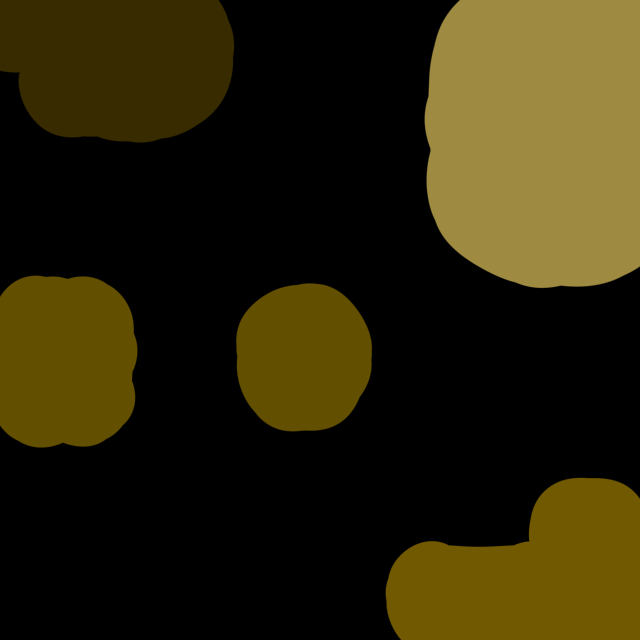
Write a WebGL 1 fragment shader that draws this background.

```glsl
precision highp float;
// Flat ochre blobs with lobed outlines scattered over a black ground.
// Each blob is the union of a rounded box and a ring of hashed circles;
// a faint gradient-noise warp makes the outlines slightly uneven.

uniform vec2 u_resolution;

const int LOBES = 9;
const float TAU = 6.283185;

const vec3 GROUND = vec3(0.0);
const vec3 UMBER = vec3(0.22, 0.17, 0.0);
const vec3 OLIVE = vec3(0.39, 0.31, 0.0);
const vec3 OCHRE = vec3(0.44, 0.35, 0.0);
const vec3 SAND = vec3(0.62, 0.54, 0.25);

float hash(vec2 p) {
  return fract(sin(dot(p, vec2(127.1, 311.7))) * 43758.5);
}

float gradientDot(vec2 cell, vec2 corner, vec2 local) {
  float angle = TAU * hash(cell + corner);
  return dot(vec2(cos(angle), sin(angle)), local - corner);
}

float gradientNoise(vec2 p) {
  vec2 cell = floor(p);
  vec2 f = fract(p);
  vec2 w = f * f * f * (f * (f * 6.0 - 15.0) + 10.0);
  float low = mix(gradientDot(cell, vec2(0.0, 0.0), f),
                  gradientDot(cell, vec2(1.0, 0.0), f), w.x);
  float high = mix(gradientDot(cell, vec2(0.0, 1.0), f),
                   gradientDot(cell, vec2(1.0, 1.0), f), w.x);
  return mix(low, high, w.y);
}

float roundedBox(vec2 p, vec2 halfSize, float radius) {
  vec2 q = abs(p) - halfSize + radius;
  return length(max(q, 0.0)) + min(max(q.x, q.y), 0.0) - radius;
}

// Signed distance to a soft box whose rim carries circular lobes
float blob(vec2 p, vec2 centre, vec2 halfSize, float radius, float seed) {
  vec2 q = p - centre;
  float d = roundedBox(q, halfSize - 0.006, radius - 0.006);
  for (int i = 0; i < LOBES; i++) {
    vec2 id = vec2(float(i), seed);
    float angle = TAU * (id.x + 0.7 * hash(id)) / float(LOBES);
    float lobe = radius * mix(0.74, 0.98, hash(id + 17.0));
    vec2 rim = clamp(1.4 * vec2(cos(angle), sin(angle)), -1.0, 1.0);
    d = min(d, length(q - rim * (halfSize - lobe)) - lobe);
  }
  return d;
}

// Lay a flat colour over the ground with an antialiased edge
vec3 paint(vec3 under, vec3 colour, float d, float pixel) {
  return mix(under, colour, 1.0 - smoothstep(-pixel, pixel, d));
}

void main() {
  vec2 p = gl_FragCoord.xy / u_resolution.y;
  float pixel = 0.8 / u_resolution.y;
  p += 0.010 * vec2(gradientNoise(p * 7.0), gradientNoise(p * 7.0 + 31.0));

  // Upper corners
  float dark = min(blob(p, vec2(0.195, 0.915), vec2(0.168, 0.138), 0.115, 1.0),
                   blob(p, vec2(0.03, 1.0), vec2(0.115), 0.115, 2.0));
  float pale = blob(p, vec2(0.873, 0.80), vec2(0.207, 0.25), 0.17, 3.0);

  // Middle row
  float middle = min(blob(p, vec2(0.098, 0.435), vec2(0.117, 0.134), 0.08, 4.0),
                     blob(p, vec2(0.474, 0.438), vec2(0.106, 0.115), 0.102, 5.0));

  // Lower right: a long body with a round head
  float low = min(blob(p, vec2(0.85, 0.065), vec2(0.246, 0.088), 0.086, 6.0),
                  blob(p, vec2(0.922, 0.16), vec2(0.098), 0.098, 7.0));

  vec3 colour = GROUND;
  colour = paint(colour, UMBER, dark, pixel);
  colour = paint(colour, SAND, pale, pixel);
  colour = paint(colour, OLIVE, middle, pixel);
  colour = paint(colour, OCHRE, low, pixel);
  gl_FragColor = vec4(colour, 1.0);
}
```
